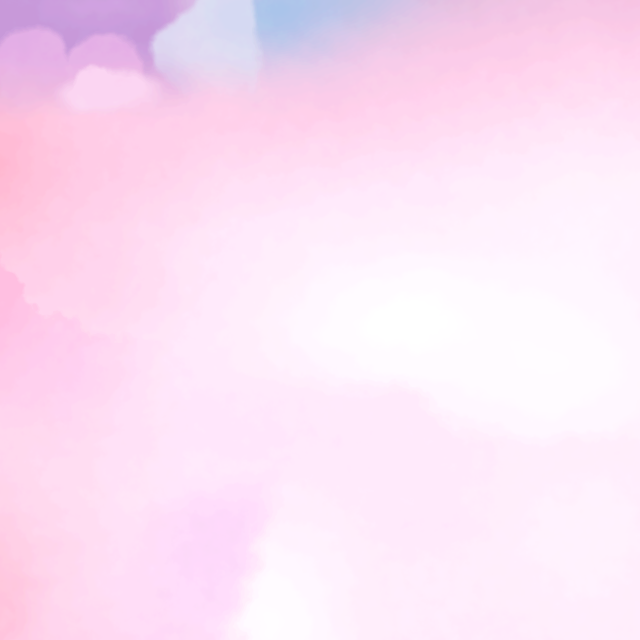
Give the GLSL for this background, as a Shadertoy shader.

```glsl
// A pastel watercolour sky: pink washes around a white heart, with lilac and
// blue clouds in the upper left. Soft glows are layered over a noise-warped
// plane, then mottled and terraced so that the tones break into ragged edges.

#define COARSE_WARP 0.035
#define FINE_WARP 0.034
#define MOTTLE 0.022
#define TONE_STEPS 60.0
#define PAPER vec3(1.0, 0.92, 0.988)
#define ROSE vec3(1.0, 0.79, 0.905)
#define CORAL vec3(1.0, 0.70, 0.80)
#define LILAC vec3(0.92, 0.71, 0.91)
#define PURPLE vec3(0.77, 0.59, 0.85)
#define BLUE vec3(0.67, 0.77, 0.915)
#define MIST vec3(0.88, 0.875, 0.955)
#define BLUSH vec3(0.99, 0.85, 0.955)

float hash(vec2 p) {
    vec3 q = fract(p.xyx * 0.1031);
    q += dot(q, q.yzx + 33.33);
    return fract((q.x + q.y) * q.z);
}

float noise(vec2 p) {
    vec2 i = floor(p), f = fract(p);
    f = f * f * (3.0 - 2.0 * f);
    return mix(mix(hash(i), hash(i + vec2(1, 0)), f.x),
               mix(hash(i + vec2(0, 1)), hash(i + 1.0), f.x), f.y);
}

// Fractal noise centred on zero
float fbm(vec2 p) {
    float sum = 0.0, amp = 0.5;
    for (int i = 0; i < 4; i++) {
        sum += amp * (noise(p) - 0.5);
        p = mat2(1.6, 1.2, -1.2, 1.6) * p + 7.3;
        amp *= 0.55;
    }
    return sum;
}

vec2 warp(vec2 p) {
    return vec2(fbm(p), fbm(p + 41.7));
}

// Soft elliptical glow
float glow(vec2 p, vec2 centre, vec2 radius) {
    vec2 d = (p - centre) / radius;
    return exp(-dot(d, d));
}

// Ellipse with a firmer rim
float puff(vec2 p, vec2 centre, vec2 radius, float blur) {
    return 1.0 - smoothstep(1.0 - blur, 1.0 + blur, length((p - centre) / radius));
}

// Broad pink washes at the top and the left
vec3 pinkWashes(vec3 c, vec2 p) {
    c = mix(c, ROSE, 0.92 * smoothstep(0.60, 0.93, p.y - 0.15 * (p.x - 0.4)));
    c = mix(c, ROSE, 0.6 * glow(p, vec2(0.49, 0.85), vec2(0.12, 0.08)));
    c = mix(c, vec3(1.0, 0.845, 0.935), 0.9 * glow(p, vec2(0.0, p.y), vec2(0.23, 1.0)));
    c = mix(c, vec3(1.0, 0.78, 0.89), 0.65 * glow(p, vec2(0.12, 0.76), vec2(0.2, 0.13)));
    c = mix(c, vec3(1.0, 0.80, 0.91), 0.5 * glow(p, vec2(0.12, 0.57), vec2(0.13, 0.09)));
    c = mix(c, CORAL, 0.85 * glow(p, vec2(-0.02, 0.74), vec2(0.1, 0.13)));
    c = mix(c, CORAL, 0.55 * glow(p, vec2(-0.02, 0.07), vec2(0.09, 0.15)));
    c = mix(c, ROSE, 0.5 * glow(p, vec2(0.15, -0.02), vec2(0.13, 0.07)));

    // Curved fold descending from the left border
    float foldY = 0.605 - 1.5 * p.x + 4.0 * p.x * p.x;
    float below = 1.0 - smoothstep(-0.006, 0.006, p.y - foldY);
    c = mix(c, vec3(1.0, 0.72, 0.87), 0.8 * below * glow(p, vec2(-0.01, 0.52), vec2(0.11, 0.13)));
    return mix(c, vec3(1.0, 0.80, 0.945), 0.6 * below * glow(p, vec2(0.11, 0.43), vec2(0.09, 0.08)));
}

// White heart of the scene, and the folds beneath it
vec3 paleFolds(vec3 c, vec2 p) {
    float rimY = mix(0.39, 0.30, smoothstep(0.62, 0.76, p.x));
    float above = smoothstep(rimY - 0.015, rimY + 0.035, p.y);
    c = mix(c, vec3(1), above * glow(p, vec2(0.62, 0.49), vec2(0.21, 0.12)));
    c = mix(c, vec3(1), 0.85 * above * glow(p, vec2(0.86, 0.43), vec2(0.22, 0.16)));
    c = mix(c, vec3(1), 0.4 * glow(p, vec2(0.94, 0.68), vec2(0.18, 0.12)));
    c = mix(c, vec3(1), 0.35 * glow(p, vec2(0.92, 0.16), vec2(0.16, 0.14)));
    c = mix(c, vec3(1.0, 0.895, 0.985), 0.6 * glow(p, vec2(0.43, 0.31), vec2(0.17, 0.11)));
    c = mix(c, vec3(1.0, 0.90, 0.985), 0.6 * glow(p, vec2(0.66, 0.18), vec2(0.09, 0.025)));

    // Lavender fold against a white slope
    float slope = smoothstep(-0.025, 0.03, p.x - 0.365 - 0.3 * p.y);
    float crest = 1.0 - smoothstep(0.19, 0.26, p.y - 0.1 * (p.x - 0.3));
    vec2 lean = p - vec2(0.3 * p.y, 0.0);
    c = mix(c, vec3(0.99, 0.835, 0.975), 0.85 * (1.0 - slope) * crest * glow(lean, vec2(0.29, 0.15), vec2(0.12, 0.2)));
    return mix(c, vec3(1), 0.9 * slope * glow(p, vec2(0.42, 0.03), vec2(0.13, 0.16)));
}

// Coloured sky and clouds along the top
vec3 clouds(vec3 c, vec2 p) {
    c = mix(c, vec3(0.84, 0.71, 0.86), 0.6 * glow(p, vec2(0.71, 1.03), vec2(0.2, 0.075)));
    c = mix(c, vec3(0.94, 0.76, 0.88), 0.55 * glow(p, vec2(0.95, 1.02), vec2(0.16, 0.07)));
    c = mix(c, vec3(0.76, 0.77, 0.90), 0.85 * glow(p, vec2(0.55, 1.02), vec2(0.11, 0.06)));
    c = mix(c, BLUE, glow(p, vec2(0.44, 0.99), vec2(0.14, 0.085)));
    float sky = smoothstep(0.80, 0.94, p.y) * (1.0 - smoothstep(0.24, 0.34, p.x));
    c = mix(c, PURPLE, 0.95 * sky);
    c = mix(c, vec3(0.84, 0.67, 0.90), 0.6 * glow(p, vec2(0.16, 0.99), vec2(0.08, 0.03)));

    // Twin lilac billows, fading downward
    for (int i = 0; i < 2; i++) {
        float k = float(i);
        vec2 centre = vec2(0.052 + 0.11 * k, 0.89 - 0.01 * k);
        float billow = puff(p, centre, vec2(0.058, 0.068), 0.1);
        vec3 tint = mix(vec3(0.96, 0.74, 0.89), LILAC, smoothstep(0.84, 0.92, p.y));
        c = mix(c, tint, 0.8 * billow * smoothstep(0.81, 0.9, p.y));
    }

    // Misty bank rising to the right, ended by an upright edge
    float bank = 0.0;
    for (int i = 0; i < 4; i++) {
        float k = float(i);
        bank = max(bank, puff(p, vec2(0.295 + 0.03 * k, 0.91 + 0.027 * k), vec2(0.057), 0.14));
    }
    bank = max(bank, puff(p, vec2(0.37, 0.91), vec2(0.075), 0.15));
    bank *= (1.0 - smoothstep(0.392, 0.41, p.x)) * smoothstep(0.83, 0.93, p.y);
    c = mix(c, MIST, 0.85 * bank);
    c = mix(c, vec3(0.82, 0.84, 0.94), 0.7 * bank * glow(p, vec2(0.37, 0.98), vec2(0.05, 0.05)));

    // Bright blush crest
    float crest = max(puff(p, vec2(0.165, 0.852), vec2(0.07, 0.031), 0.3),
                      puff(p, vec2(0.145, 0.866), vec2(0.034, 0.026), 0.2));
    return mix(c, BLUSH, 0.85 * crest);
}

void mainImage(out vec4 fragColor, in vec2 fragCoord) {
    vec2 uv = fragCoord / iResolution.xy;
    vec2 broad = uv + COARSE_WARP * warp(uv * 6.0);
    vec2 ragged = FINE_WARP * warp(uv * 34.0);
    vec3 c = paleFolds(pinkWashes(PAPER, broad + ragged), broad + ragged);
    c = clouds(c, broad + 0.5 * ragged);

    // Mottled pigment, strongest where the paint is dense
    float grain = fbm(uv * 9.0) + fbm(uv * 55.0);
    float density = smoothstep(0.0, 0.12, 1.0 - c.g);
    c += MOTTLE * grain * density * vec3(0.35, 1.0, 0.5);

    // Smooth terraces of tone
    vec3 tone = clamp(c, 0.0, 1.0) * TONE_STEPS;
    c = (floor(tone) + smoothstep(0.25, 0.75, fract(tone))) / TONE_STEPS;
    fragColor = vec4(c, 1.0);
}
```
